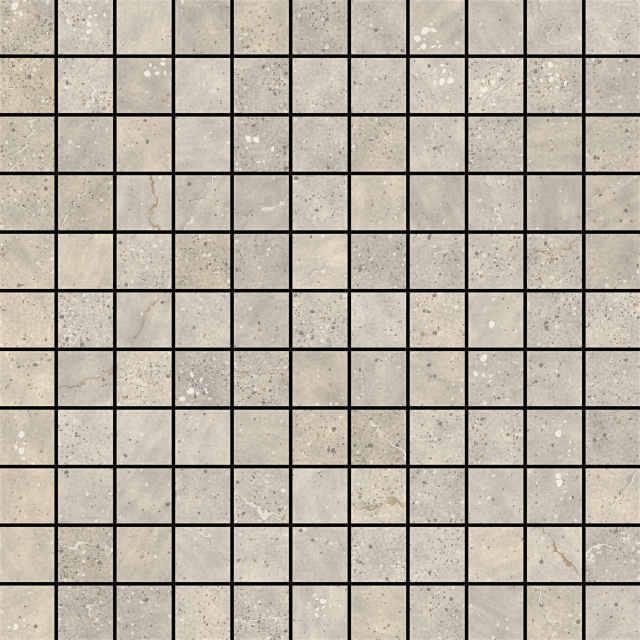
Write a WebGL 2 fragment shader that draws this texture.

```glsl
#version 300 es
precision highp float;
// Eleven by eleven mosaic of weathered beige stone tiles with thin black grout.
uniform vec2 u_resolution;
out vec4 fragColor;

const float PITCH = 0.0916;       // tile spacing across the canvas
const float TILES = 11.0;
const float GROUT_HALF = 0.030;   // half grout width, in tiles
const vec3 GROUT = vec3(0.015, 0.015, 0.01);
const vec3 STONE = vec3(0.785, 0.753, 0.712);
const vec3 SAND  = vec3(0.81, 0.76, 0.67);
const vec3 PALE  = vec3(0.93, 0.915, 0.885);
const vec3 DARK  = vec3(0.44, 0.42, 0.40);
const vec3 OCHRE = vec3(0.67, 0.55, 0.38);

// Integer hash giving two values in 0..1
vec2 hash2(vec2 cell) {
  uvec2 v = uvec2(ivec2(floor(cell))) * 1664525u + 1013904223u;
  v.x += v.y * 1664525u;
  v.y += v.x * 1664525u;
  v ^= v >> 16u;
  v.x += v.y * 1664525u;
  v.y += v.x * 1664525u;
  v ^= v >> 16u;
  return vec2(v & 65535u) / 65535.0;
}

float cornerSlope(vec2 cell, vec2 corner, vec2 f) {
  float angle = 6.2832 * hash2(cell + corner).x;
  return dot(vec2(cos(angle), sin(angle)), f - corner);
}

// Gradient noise, about -0.7..0.7
float gradientNoise(vec2 p) {
  vec2 c = floor(p), f = p - c;
  vec2 w = f * f * f * (f * (f * 6.0 - 15.0) + 10.0);
  float low = mix(cornerSlope(c, vec2(0, 0), f), cornerSlope(c, vec2(1, 0), f), w.x);
  float high = mix(cornerSlope(c, vec2(0, 1), f), cornerSlope(c, vec2(1, 1), f), w.x);
  return mix(low, high, w.y);
}

float fbm(vec2 p, int octaves) {
  float sum = 0.0, gain = 1.0;
  for (int i = 0; i < octaves; i++) {
    sum += gain * gradientNoise(p);
    p = mat2(1.6, 1.2, -1.2, 1.6) * p + 31.0;
    gain *= 0.55;
  }
  return sum;
}

// Scattered irregular grains; density is the share of cells that hold one
float grains(vec2 p, float scale, float density, float seed, float pixel) {
  vec2 q = p * scale + 0.35 * gradientNoise(p * scale * 0.9 + seed);
  vec2 cell = floor(q) + seed;
  vec2 place = hash2(cell), kind = hash2(cell + 57.0);
  float radius = mix(0.14, 0.42, kind.x * kind.x);
  float d = length(fract(q) - mix(vec2(radius), vec2(1.0 - radius), place)) - radius;
  float soft = 0.6 * pixel * scale;
  return step(kind.y, density) * (1.0 - smoothstep(-soft, soft, d));
}

// Wandering crack through a tile, fading and thinning along its length
float vein(vec2 local, vec2 noisePos, float angle, float shift, float width, float pixel) {
  vec2 along = vec2(cos(angle), sin(angle));
  float t = dot(local, along), s = dot(local, vec2(-along.y, along.x));
  float d = abs(s - shift + 0.22 * fbm(noisePos * 2.3, 4));
  float w = width * (0.6 + 1.1 * gradientNoise(noisePos * 5.0 + 9.0));
  float fade = smoothstep(-0.35, 0.1, gradientNoise(vec2(t * 2.0 + shift * 40.0 + 50.0, angle + 3.0)));
  return fade * (1.0 - smoothstep(w - 0.5 * pixel, w + pixel, d));
}

vec3 stoneTile(vec2 tile, vec2 local, float pixel) {
  vec2 tone = hash2(tile + 11.0), grit = hash2(tile + 83.0);
  vec2 crack = hash2(tile + 151.0), pose = hash2(tile + 211.0), mark = hash2(tile + 307.0);
  vec2 p = local + tile * 7.0 + 40.0;

  // Clouded body, with directional streaks on smoother tiles
  float cloud = fbm(p * 2.2, 5);
  vec2 dir = vec2(cos(pose.x * 3.14), sin(pose.x * 3.14));
  vec2 strip = vec2(dot(p, dir) * 1.2, dot(p, vec2(-dir.y, dir.x)) * 7.0) + 400.0;
  float warmth = tone.y * tone.y * 0.6 + 0.4 * smoothstep(1.5, 0.0, tile.x);
  vec3 color = mix(STONE, SAND, clamp(warmth + 0.5 * cloud, 0.0, 0.9));
  color += 0.075 * (tone.x - 0.45) + 0.06 * cloud;
  color += 0.05 * (1.0 - grit.x) * fbm(strip, 2);
  color += (0.035 + 0.055 * grit.x) * fbm(p * 17.0, 3);

  // Dark, ochre and pale grit in patches
  float patchy = smoothstep(-0.45, 0.4, fbm(p * 1.7 + 90.0, 2));
  float amount = mix(0.04, 0.5, grit.x * grit.x) * patchy;
  color = mix(color, DARK, 0.55 * grains(p, 21.0, amount * 0.75, 13.0, pixel));
  color = mix(color, DARK, 0.65 * grains(p, 11.0, amount * 0.4, 29.0, pixel));
  color = mix(color, OCHRE, 0.6 * grains(p, 14.0, amount * 0.35 + 0.02 * warmth, 71.0, pixel));
  color = mix(color, PALE, 0.7 * grains(p, 13.0, amount * 0.55 + 0.02, 47.0, pixel));

  // Pale mineral clusters and veins on a few tiles
  float cluster = step(mark.x, 0.15) * smoothstep(0.36, 0.08, length(local - mix(vec2(-0.25), vec2(0.25), pose)));
  color = mix(color, PALE + 0.03, 0.85 * grains(p, 7.0, 0.7 * cluster, 101.0, pixel));
  vec3 veinColor = mark.y < 0.22 ? OCHRE : PALE;
  float shift = 0.5 * (pose.y - 0.5), angle = pose.x * 3.14;
  float line = vein(local, p, angle, shift, mix(0.008, 0.03, crack.y * crack.y), pixel);
  float shade = vein(local, p, angle, shift + 0.025, 0.025, pixel);
  float cracked = step(crack.x, 0.24);
  color = mix(color, DARK, 0.2 * cracked * shade);
  return mix(color, veinColor, 0.8 * cracked * line);
}

void main() {
  vec2 grid = (gl_FragCoord.xy / u_resolution - 0.5) / PITCH + 0.5 * TILES;
  float pixel = 1.0 / (PITCH * min(u_resolution.x, u_resolution.y));
  vec2 tile = floor(grid), local = grid - tile - 0.5;
  vec3 color = stoneTile(tile, local, pixel);

  // Bright tile rim, then grout
  vec2 inset = 0.5 - abs(local);
  float edge = min(inset.x, inset.y) - GROUT_HALF;
  color += 0.04 * (1.0 - smoothstep(0.015, 0.05, edge));
  float soft = 0.7 * pixel;
  color = mix(GROUT, color, smoothstep(-soft, soft, edge));
  fragColor = vec4(clamp(color, 0.0, 1.0), 1.0);
}
```
